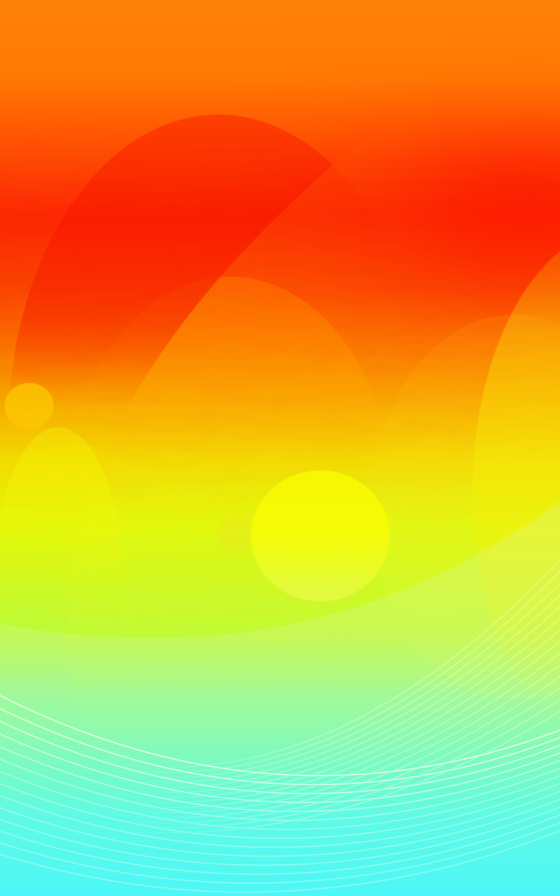
Write a Shadertoy shader that draws this background.

```glsl
// Abstract backdrop: a warm-to-aqua vertical gradient under translucent
// ellipses, a sweeping curve and a pale wave, crossed by two fans of thin lines.
// Space is 1 unit wide and 1.6 high, with the origin at the lower left.

float pixel; // width of one pixel in canvas units

// Blend towards a colour as height rises from lo to hi
vec3 ramp(vec3 below, vec3 above, float lo, float hi, float y) {
    return mix(below, above, clamp((y - lo) / (hi - lo), 0.0, 1.0));
}

vec3 sky(float y) {
    vec3 c = vec3(0.30, 0.97, 0.97);
    c = ramp(c, vec3(0.37, 0.98, 0.90), 0.00, 0.14, y);
    c = ramp(c, vec3(0.57, 0.98, 0.60), 0.14, 0.36, y);
    c = ramp(c, vec3(0.74, 0.98, 0.22), 0.36, 0.47, y);
    c = ramp(c, vec3(0.88, 0.97, 0.04), 0.47, 0.66, y);
    c = ramp(c, vec3(0.95, 0.86, 0.00), 0.66, 0.78, y);
    c = ramp(c, vec3(0.97, 0.66, 0.00), 0.78, 0.88, y);
    c = ramp(c, vec3(0.98, 0.45, 0.00), 0.88, 0.98, y);
    c = ramp(c, vec3(0.98, 0.27, 0.00), 0.98, 1.08, y);
    c = ramp(c, vec3(0.99, 0.16, 0.01), 1.08, 1.20, y);
    c = ramp(c, vec3(1.00, 0.34, 0.01), 1.22, 1.36, y);
    c = ramp(c, vec3(1.00, 0.47, 0.01), 1.36, 1.46, y);
    return ramp(c, vec3(1.00, 0.51, 0.03), 1.46, 1.60, y);
}

// Gradient noise, about -0.7 to 0.7
float slopeAt(vec2 cell, vec2 offset) {
    float angle = 6.283 * fract(sin(dot(cell, vec2(127.1, 311.7))) * 4375.85);
    return dot(vec2(cos(angle), sin(angle)), offset);
}

float noise(vec2 p) {
    vec2 i = floor(p), f = p - i, u = f * f * (3.0 - 2.0 * f), e = vec2(1.0, 0.0);
    float low = mix(slopeAt(i, f), slopeAt(i + e, f - e), u.x);
    float high = mix(slopeAt(i + e.yx, f - e.yx), slopeAt(i + 1.0, f - 1.0), u.x);
    return mix(low, high, u.y);
}

// Coverage of the side where d is negative
float inside(float d) {
    return 1.0 - smoothstep(-pixel, pixel, d);
}

float ellipse(vec2 p, vec2 center, vec2 radius) {
    vec2 q = (p - center) / radius;
    float len = max(length(q), 0.001);
    return inside((len - 1.0) * len / max(length(q / radius), 0.001));
}

// Thin stroke along y = base + bend * (x - axis)^2
float stroke(vec2 p, float axis, float base, float bend) {
    float x = p.x - axis, slope = 2.0 * bend * x;
    float d = abs(p.y - base - bend * x * x) / sqrt(1.0 + slope * slope);
    return 1.0 - smoothstep(0.0, max(1.2 * pixel, 0.0025), d);
}

void mainImage(out vec4 fragColor, in vec2 fragCoord) {
    vec2 p = fragCoord / iResolution.xy * vec2(1.0, 1.6);
    pixel = 1.0 / iResolution.x;

    // Gradient, smudged sideways through its middle
    float smudge = noise(p * vec2(11.0, 75.0)) + 0.6 * noise(p * vec2(28.0, 130.0));
    float band = smoothstep(0.30, 0.60, p.y) * (1.0 - smoothstep(1.25, 1.45, p.y));
    vec3 col = sky(p.y + 0.012 * smudge * band);

    // Red glow at the upper right
    vec2 g = (p - vec2(0.94, 1.21)) / vec2(0.28, 0.14);
    col = mix(col, vec3(0.99, 0.03, 0.0), 0.75 * exp(-dot(g, g)));

    // Sweeping curve, opening to the right; its tint follows the gradient
    float dy = p.y - 0.475;
    float sweep = inside((0.119 + 0.69 * dy * dy - p.x) / sqrt(1.0 + 1.9 * dy * dy));
    float sweepFade = smoothstep(0.28, 0.50, p.y) * (1.0 - smoothstep(1.15, 1.45, p.y));
    vec3 sweepTint = mix(vec3(0.93, 0.98, 0.12), vec3(1.0, 0.62, 0.02), smoothstep(0.65, 0.95, p.y));
    col = mix(col, sweepTint, 0.12 * sweep * sweepFade);

    // Dark arch outside the sweep, light arch within it
    float arch = ellipse(p, vec2(0.39, 0.833), vec2(0.375, 0.5625));
    arch *= smoothstep(0.86, 1.06, p.y) * mix(1.0, 0.35 * smoothstep(1.08, 1.30, p.y), sweep);
    col = mix(col, vec3(0.97, 0.07, 0.0), 0.42 * arch);
    float dome = ellipse(p, vec2(0.41, 0.704), vec2(0.292, 0.402));
    dome *= smoothstep(0.70, 0.95, p.y) * mix(0.25, 1.0, sweep);
    col = mix(col, vec3(1.0, 0.70, 0.0), 0.22 * dome);

    // Right-hand ovals and the small arch at the left
    vec3 warm = mix(vec3(0.92, 0.97, 0.30), vec3(1.0, 0.80, 0.06), smoothstep(0.58, 0.88, p.y));
    col = mix(col, warm, 0.12 * ellipse(p, vec2(0.917, 0.694), vec2(0.254, 0.344)));
    float rim = ellipse(p, vec2(1.115, 0.725), vec2(0.271, 0.471));
    rim *= smoothstep(0.28, 0.65, p.y) * (1.0 - 0.5 * smoothstep(0.95, 1.2, p.y));
    col = mix(col, vec3(0.97, 0.94, 0.03), 0.36 * rim);
    float bud = ellipse(p, vec2(0.104, 0.558), vec2(0.115, 0.279));
    col = mix(col, vec3(0.96, 0.97, 0.02), 0.34 * bud * smoothstep(0.50, 0.74, p.y));

    // Pale wave, fading downwards
    float w = p.x - 0.271, crest = 0.46 + (0.38 + 0.11 * w) * w * w;
    float wave = inside(p.y - crest) * smoothstep(0.14, 0.46, p.y);
    col = mix(col, vec3(0.85, 0.97, 0.64), 0.27 * wave);

    // Discs
    vec3 disc = mix(vec3(0.90, 0.98, 0.26), vec3(0.98, 0.99, 0.01), smoothstep(0.53, 0.66, p.y));
    col = mix(col, vec3(0.93, 0.88, 0.14), 0.32 * ellipse(p, vec2(0.421, 0.646), vec2(0.034, 0.032)));
    col = mix(col, disc, 0.80 * ellipse(p, vec2(0.572, 0.643), vec2(0.124, 0.117)));
    col = mix(col, vec3(0.99, 0.78, 0.0), 0.80 * ellipse(p, vec2(0.052, 0.875), vec2(0.044, 0.041)));

    // Two fans of lines: a shallow bright one and a steep faint one
    float lines = 0.0;
    for (float k = 0.0; k < 14.0; k++) {
        float shallow = stroke(p, 0.57 - 0.010 * k, 0.215 - 0.0160 * k, 0.44 - 0.007 * k);
        float steep = stroke(p, 0.30, 0.23 - 0.009 * k, 0.755 - 0.024 * k);
        lines = max(lines, shallow * mix(0.78, 0.32, min(k / 6.0, 1.0)));
        lines = max(lines, steep * 0.33 * smoothstep(0.15, 0.60, p.x));
    }
    fragColor = vec4(mix(col, vec3(0.95, 1.0, 0.90), lines), 1.0);
}
```
